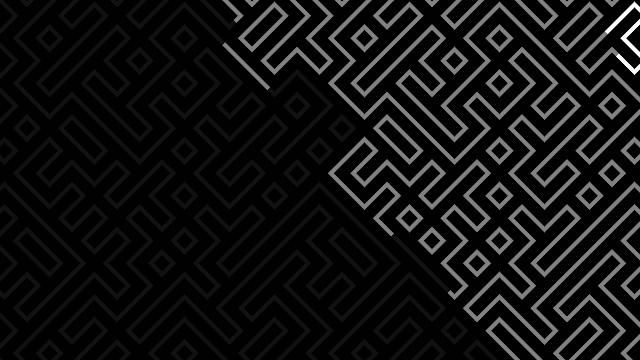
Write a Shadertoy shader that draws this background.

```glsl
// Diagonal maze of outlined bars on black, dim at lower left and lit toward the upper right.

const float TILES_HIGH   = 16.0;              // tiles over the canvas height
const vec2  GRID_ORIGIN  = vec2(0.2, 0.7);    // first grid corner, from the top left
const float REPEAT       = 14.0;              // tiles before the maze repeats
const float LINE_HALF    = 0.093;             // half line width, in tiles
const float ISLAND_BIAS  = 0.58;              // share of tiles that close small loops
const uint  SEED         = 71u;

const vec3 BACKGROUND = vec3(0.002);
const vec3 DIM_LINE   = vec3(0.068);
const vec3 LIT_LINE   = vec3(0.500, 0.505, 0.500);
const vec3 WHITE_LINE = vec3(1.0);

// Integer hash of a tile, from 0 to 1
float hashTile(vec2 tile) {
    uvec2 t = uvec2(tile);
    uint h = t.x * 1597334673u ^ t.y * 3812015801u ^ SEED * 2654435769u;
    h = (h ^ (h >> 16)) * 2246822519u;
    h = (h ^ (h >> 13)) * 3266489917u;
    h ^= h >> 16;
    return float(h & 65535u) / 65535.0;
}

// Stepped border of the lit area along the falling diagonal
float litBorder(float along) {
    return 10.0 - 2.0 * step(11.0, along) + 3.0 * step(15.0, along)
                - 4.0 * step(21.0, along) + step(27.0, along) - step(32.0, along);
}

// Brightness zone at diagonal coordinates (x + y, x - y): 0 dim, 1 lit, 2 white
int zoneAt(vec2 diag) {
    bool white = (diag.y > 26.0 && diag.x > 27.0) || (diag.y > 25.0 && diag.x > 29.0);
    if (white) return 2;
    return diag.y > litBorder(diag.x) ? 1 : 0;
}

vec2 toDiagonal(vec2 p) {
    return vec2(p.x + p.y, p.x - p.y);
}

// Line direction in a tile: +1 rising, -1 falling (in y-down space)
float tileSlope(vec2 tile) {
    // Lines run parallel to zone borders so that no shape crosses one
    vec2 d = toDiagonal(tile + 0.5);
    vec2 h = vec2(0.5, 0.0);
    if (zoneAt(d - h.yx) != zoneAt(d + h.yx)) return -1.0;
    if (zoneAt(d - h) != zoneAt(d + h)) return 1.0;

    // Elsewhere a random turn, biased to ring the even grid corners
    float ringSlope = mod(tile.x + tile.y, 2.0) < 0.5 ? 1.0 : -1.0;
    return hashTile(mod(tile, REPEAT)) < ISLAND_BIAS ? ringSlope : -ringSlope;
}

void mainImage(out vec4 fragColor, in vec2 fragCoord) {
    // Grid space, with y running down from the top
    float pixel = TILES_HIGH / iResolution.y;
    vec2 grid = vec2(fragCoord.x, iResolution.y - fragCoord.y) * pixel - GRID_ORIGIN;
    vec2 tile = floor(grid);
    vec2 local = grid - tile - 0.5;

    // Two parallel lines join the midpoints of the tile sides
    float across = abs(local.x + tileSlope(tile) * local.y);
    float lineDist = abs(across - 0.5) * inversesqrt(2.0);
    float line = 1.0 - smoothstep(-0.5 * pixel, 0.5 * pixel, lineDist - LINE_HALF);

    // Colour by brightness zone
    int zone = zoneAt(toDiagonal(grid));
    vec3 lineColor = zone == 2 ? WHITE_LINE : zone == 1 ? LIT_LINE : DIM_LINE;
    fragColor = vec4(mix(BACKGROUND, lineColor, line), 1.0);
}
```
